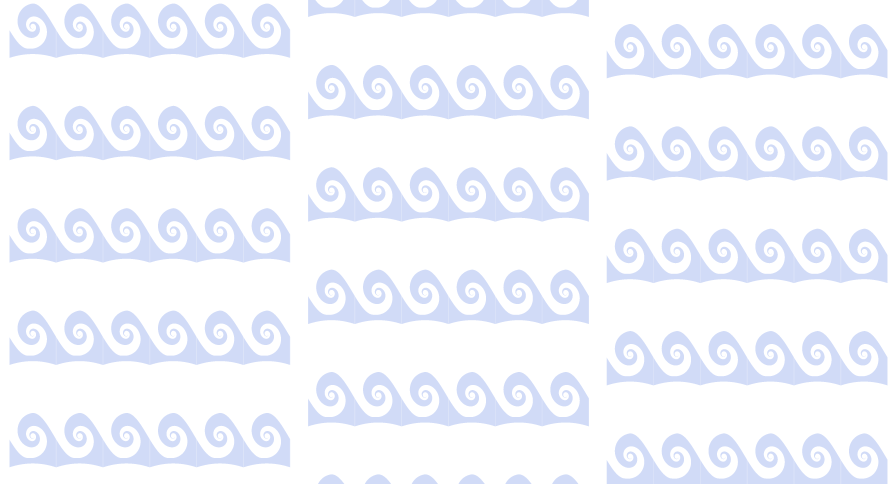
This pattern is drawn by a Shadertoy shader. Its source:

```glsl
#define COLUMNS 3.0
#define WAVES 6.0
#define STRIP_WIDTH 384.0
#define ROW_HEIGHT 131.6
#define ROW_SHIFT 0.6
#define PITCH 60.2
#define CREST 30.0
#define TROUGH -28.0
#define SHRINK 1.5
#define PAPER vec3(1.0)
#define WAVE vec3(0.82, 0.86, 0.97)
#define SEAM vec3(0.87, 0.90, 0.975)

const float TAU = 6.2831853;

// Height of the wave's back, from its crest down to the next trough
float backHeight(float x) {
    float slope = clamp(mod(x, PITCH) / (0.9 * PITCH), 0.0, 1.0);
    return mix(TROUGH, CREST, 0.5 + 0.5 * cos(0.5 * TAU * slope));
}

// One wave with its spiral curl, centred on the eye of the curl
bool insideWave(vec2 p) {
    float across = p.x / (0.5 * PITCH);
    float base = -40.0 + 5.0 * (1.0 - across * across);
    if (p.y < base) return false;

    vec2 q = vec2(p.x * 1.12, p.y);
    float turn = fract(atan(-q.x, q.y) / TAU);
    turn -= 0.5 * sin(2.0 * TAU * turn) / (2.0 * TAU);
    float depth = -log(max(length(q), 0.01) / CREST) / SHRINK;
    float arm = depth - turn;

    bool underBack = p.y < backHeight(p.x);
    if (p.x < 0.0 && arm < 0.0) return underBack;
    if (p.x >= 0.0 && arm < -1.0) return underBack;

    // The arm thins out to a tip near the eye
    float armWidth = 0.546 * (1.0 - smoothstep(1.1, 1.75, depth));
    return fract(arm) < armWidth && (arm >= 0.0 || underBack);
}

// Strips of waves in staggered columns; y runs down from the top edge
vec3 pattern(vec2 p) {
    float column = floor(p.x / STRIP_WIDTH);
    float x = p.x - column * STRIP_WIDTH - 12.0;
    if (x < 0.0 || x > WAVES * PITCH) return PAPER;

    float y = p.y - 34.5 - ROW_SHIFT * ROW_HEIGHT * column;
    y = mod(y + 0.5 * ROW_HEIGHT, ROW_HEIGHT) - 0.5 * ROW_HEIGHT;
    vec2 local = vec2(mod(x, PITCH) - 0.5 * PITCH, -y);
    if (!insideWave(local)) return PAPER;

    // Faint joint between neighbouring waves
    float joint = 0.5 * PITCH - abs(local.x);
    return joint < 0.5 ? SEAM : WAVE;
}

void mainImage(out vec4 fragColor, in vec2 fragCoord) {
    const int SAMPLES = 5;
    float unit = COLUMNS * STRIP_WIDTH / iResolution.x;
    vec3 color = vec3(0.0);

    // Average a grid of samples to smooth the edges
    for (int j = 0; j < SAMPLES; j++) {
        for (int i = 0; i < SAMPLES; i++) {
            vec2 offset = (vec2(i, j) + 0.5) / float(SAMPLES) - 0.5;
            vec2 pos = fragCoord + offset;
            color += pattern(vec2(pos.x, iResolution.y - pos.y) * unit);
        }
    }
    fragColor = vec4(color / float(SAMPLES * SAMPLES), 1.0);
}
```
